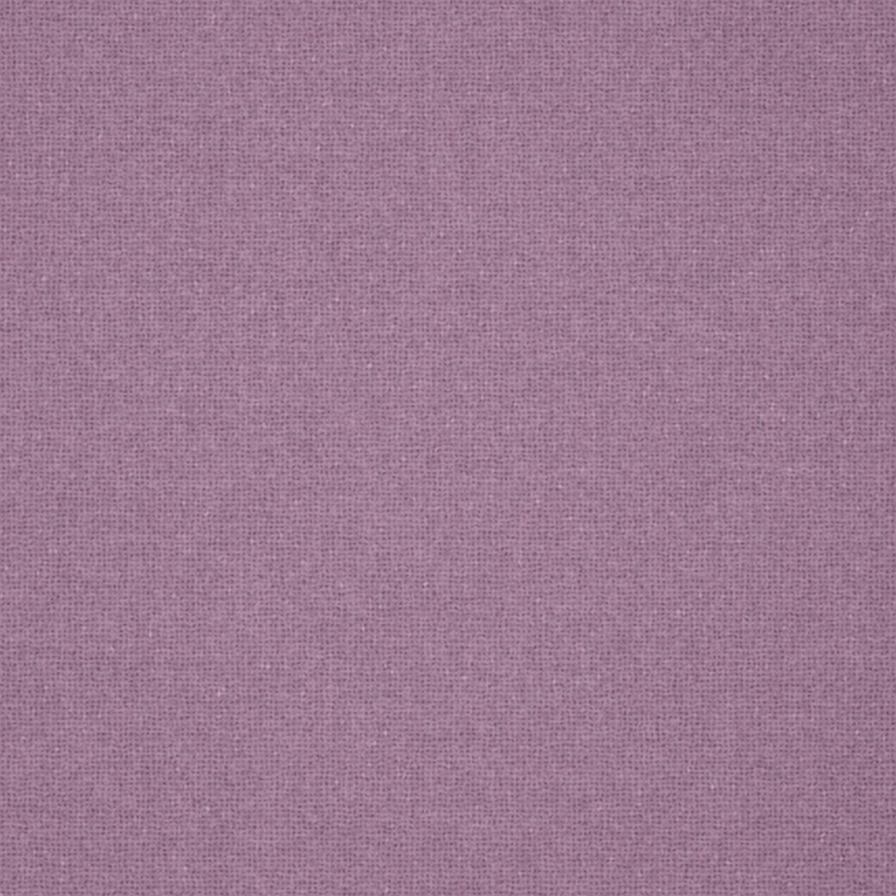
Reproduce this texture procedurally as a Shadertoy shader.

```glsl
// Mauve plain-weave cloth with dark pores, uneven stitches, pale flecks and soft edge shading.
#define THREADS vec2(160.0, 164.0)
#define CLOTH_COLOR vec3(0.613, 0.480, 0.572)
#define RIDGE_DEPTH vec2(0.010, 0.014)
#define PORE_DEPTH 0.085
#define THREAD_WOBBLE 0.50
#define STITCH_VARIATION 0.060
#define STREAK_VARIATION 0.016
#define FIBER_GRAIN 0.085
#define FLECK_SHARE 0.030
#define FLECK_LIGHT 0.085
#define EDGE_SHADE 0.085
#define SAMPLES 3

const float TAU = 6.28318;

float hash(vec2 p) {
    vec3 q = fract(vec3(p.xyx) * 0.1031);
    q += dot(q, q.yzx + 33.33);
    return fract((q.x + q.y) * q.z);
}

float noise(vec2 p) {
    vec2 cell = floor(p);
    vec2 f = fract(p);
    f = f * f * (3.0 - 2.0 * f);
    float low = mix(hash(cell), hash(cell + vec2(1.0, 0.0)), f.x);
    float high = mix(hash(cell + vec2(0.0, 1.0)), hash(cell + vec2(1.0, 1.0)), f.x);
    return mix(low, high, f.y);
}

// Raised threads with a dark pore of random depth at each crossing
float weaveTone(vec2 thread) {
    vec2 gap = 0.5 - 0.5 * cos(TAU * thread);
    float strength = 0.45 + 1.1 * hash(floor(thread) + 7.0);
    float pore = gap.x * gap.y * strength;
    return dot(RIDGE_DEPTH, 1.0 - 2.0 * gap) - PORE_DEPTH * (pore - 0.25);
}

// Bright fibers of varied strength on a few scattered stitches
float fleck(vec2 thread) {
    vec2 cell = floor(thread + 0.5);
    vec2 offset = thread - cell;
    float chosen = step(1.0 - FLECK_SHARE, hash(cell + 71.0));
    float strength = 0.3 + 0.7 * hash(cell + 133.0);
    float radius = length(offset * vec2(1.2, 1.0));
    return chosen * strength * (1.0 - smoothstep(0.15, 0.55, radius));
}

vec3 cloth(vec2 uv) {
    // Slightly irregular thread paths
    vec2 thread = uv * THREADS;
    vec2 drift = vec2(noise(thread * vec2(0.55, 0.85) + 13.0),
                      noise(thread * vec2(0.85, 0.55) + 57.0)) - 0.5;
    thread += THREAD_WOBBLE * drift;

    // Uneven stitches, faint long streaks and fine fibers
    float tone = weaveTone(thread);
    tone += STITCH_VARIATION * (noise(thread * vec2(1.25, 1.45) + 5.0) - 0.5);
    tone += STREAK_VARIATION * (noise(thread * vec2(1.0, 0.06) + 31.0) - 0.5);
    tone += STREAK_VARIATION * (noise(thread * vec2(0.06, 1.0) + 83.0) - 0.5);
    tone += FIBER_GRAIN * (noise(uv * 430.0 + 19.0) - 0.5);
    tone += FLECK_LIGHT * fleck(thread);

    // Broad light, strongest left of the center
    vec2 fromLight = (uv - vec2(0.42, 0.54)) * vec2(1.0, 0.85);
    tone += EDGE_SHADE * (0.16 - dot(fromLight, fromLight));

    // Faint cool and warm shifts between yarns
    float tint = noise(thread * 0.7 + 47.0) - 0.5;
    return CLOTH_COLOR + tone + tint * vec3(-0.012, 0.008, 0.004);
}

void mainImage(out vec4 fragColor, in vec2 fragCoord) {
    float canvas = min(iResolution.x, iResolution.y);
    vec3 color = vec3(0.0);
    // Average several points per pixel for smooth threads
    for (int y = 0; y < SAMPLES; y++) {
        for (int x = 0; x < SAMPLES; x++) {
            vec2 jitter = (vec2(x, y) + 0.5) / float(SAMPLES) - 0.5;
            color += cloth((fragCoord + jitter) / canvas);
        }
    }
    fragColor = vec4(color / float(SAMPLES * SAMPLES), 1.0);
}
```
